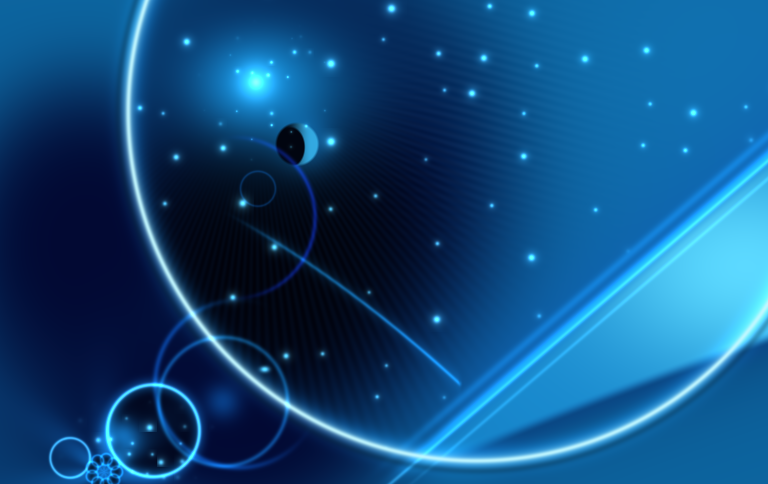
Reproduce this background procedurally as a WebGL 1 fragment shader.

```glsl
precision highp float;
// Deep blue space: a huge luminous arc, a glowing star, a slanted light beam and small glass rings.
uniform vec2 u_resolution;

// Layout, in units of canvas height
const vec2 ARC_CENTER = vec2(0.985, 0.768);
const float ARC_RADIUS = 0.72;
const vec2 STAR = vec2(0.529, 0.83);
const vec2 BEAM_START = vec2(0.8, 0.0);
const vec2 BEAM_DIR = vec2(0.76, 0.65);
const vec2 MOON = vec2(0.614, 0.702);
const vec2 CLUSTER = vec2(0.215, 0.025);
const vec2 BIG_RING = vec2(0.317, 0.11);
const float STAR_CELL = 0.105;
const float DUST_CELL = 0.036;
const float RAY_COUNT = 180.0;

// Palette
const vec3 BLACK = vec3(0.005, 0.018, 0.06);
const vec3 NAVY = vec3(0.006, 0.035, 0.2);
const vec3 DEEP = vec3(0.03, 0.23, 0.44);
const vec3 BLUE = vec3(0.05, 0.4, 0.63);
const vec3 AZURE = vec3(0.09, 0.53, 0.8);
const vec3 CYAN = vec3(0.36, 0.85, 1.0);
const vec3 PALE = vec3(0.76, 0.97, 1.0);

vec3 hash3(vec2 p) {
  vec3 q = fract(p.xyx * vec3(0.1031, 0.103, 0.0973));
  q += dot(q, q.yxz + 33.33);
  return fract((q.xxy + q.yzz) * q.zyx);
}

// Smooth step that rises from a to b, in either direction
float ramp(float a, float b, float x) {
  float t = clamp((x - a) / (b - a), 0.0, 1.0);
  return t * t * (3.0 - 2.0 * t);
}

float line(float d, float width) {
  return exp(-d * d / (width * width));
}

float blob(vec2 p, vec2 center, vec2 size) {
  return line(length((p - center) / size), 1.0);
}

// Like blob, but with a flat middle
float plateau(vec2 p, vec2 center, vec2 size) {
  vec2 d = (p - center) / size;
  return line(dot(d, d), 1.0);
}

float ring(vec2 p, vec2 center, float radius, float width) {
  return line(length(p - center) - radius, width);
}

// One soft dot at a random place in some of the cells
float dots(vec2 p, float cell, float density, float size) {
  vec2 id = floor(p / cell);
  vec3 h = hash3(id + 17.0);
  float r = size * mix(0.45, 1.0, h.z * h.z);
  float d = length(p - (id + 0.2 + 0.6 * h.xy) * cell);
  float glow = line(d, r) + 0.25 * line(d, 2.4 * r);
  return step(hash3(id + 71.0).x, density) * glow * (0.4 + 0.6 * h.z);
}

vec3 outerField(vec2 p) {
  vec3 c = mix(BLUE, DEEP, blob(p, vec2(0.0, 0.1), vec2(0.5)));
  c = mix(c, NAVY, plateau(p, vec2(0.18, 0.5), vec2(0.27, 0.34)));
  return mix(c, NAVY, plateau(p, vec2(0.48, 0.15), vec2(0.38, 0.26)));
}

vec3 innerField(vec2 p) {
  vec3 c = mix(BLUE, AZURE, 0.35 * blob(p, vec2(1.5, 0.85), vec2(0.4)));
  c = mix(c, NAVY, plateau(p, vec2(0.62, 0.6), vec2(0.45, 0.55)));
  c = mix(c, BLACK, plateau(p, vec2(0.58, 0.48), vec2(0.31, 0.32)));
  // Fine rays and ripples
  vec2 d = p - STAR;
  float rays = sin(atan(d.x, -d.y) * RAY_COUNT) * ramp(0.15, 0.35, length(d));
  c += 0.05 * DEEP * rays * plateau(p, vec2(0.65, 0.45), vec2(0.36, 0.4));
  c += 0.014 * sin(p.y * 330.0 + p.x * 90.0) * blob(p, vec2(1.0, 0.77), vec2(0.2));
  // Star glow
  c = mix(c, BLUE, 0.8 * blob(p, vec2(0.57, 0.825), vec2(0.22, 0.15)));
  c = mix(c, AZURE * 1.15, 0.85 * blob(p, STAR, vec2(0.115, 0.09)));
  c += CYAN * (0.5 * line(length(d), 0.035) + 0.8 * line(length(d), 0.01));
  // Crescent and faint orbits
  vec2 m = p - MOON;
  float bite = ramp(0.034, 0.04, length((m + vec2(0.014, 0.006)) * vec2(1.25, 0.9)));
  c += AZURE * 0.35 * blob(m, vec2(0.02, 0.0), vec2(0.055));
  vec3 moon = mix(BLACK, mix(AZURE, CYAN, 0.4), bite * ramp(-0.03, 0.03, m.x));
  c = mix(c, moon, ramp(0.047, 0.04, length(m)));
  c += vec3(0.03, 0.1, 0.42) * ring(p, vec2(0.485, 0.55), 0.166, 0.005) * ramp(0.45, 0.65, p.x);
  c += DEEP * 0.5 * ring(p, vec2(0.533, 0.61), 0.036, 0.0025);
  // Curved thin streak
  float t = clamp((p.x - 0.467) / 0.483, 0.0, 1.0);
  float y = p.y - 0.56 + 0.353 * t - 0.09 * t * (1.0 - t);
  float ends = ramp(0.45, 0.6, p.x) * ramp(0.957, 0.945, p.x);
  return c + AZURE * ends * mix(0.3, 0.75, t) * (line(y, 0.005) + 0.25 * line(y, 0.018));
}

vec3 addBeam(vec3 c, vec2 p) {
  vec2 d = p - BEAM_START;
  float along = dot(d, BEAM_DIR);
  float h = dot(d, vec2(-BEAM_DIR.y, BEAM_DIR.x));
  float x = p.x - 0.975;
  float under = p.y - 0.07 - 0.41 * x + 0.06 * x * x;
  float grow = ramp(0.0, 0.35, along);
  // Halo above, shadow below, bright wedge between
  c = mix(c, vec3(0.06, 0.38, 0.7), 0.85 * grow * exp(-max(h, 0.0) / 0.11) * ramp(-0.05, 0.0, under));
  c = mix(c, DEEP, 0.75 * ramp(0.02, -0.01, under) * exp(min(under, 0.0) / 0.1) * ramp(0.9, 1.1, p.x));
  float wedge = ramp(0.012, -0.025, h) * ramp(-0.012, 0.018, under) * ramp(-0.02, 0.12, along);
  vec3 light = mix(AZURE, CYAN, blob(p, vec2(1.54, 0.45), vec2(0.32, 0.22)));
  c = mix(c, light, wedge * mix(0.7, 1.0, grow));
  // Parallel streaks
  float fade = ramp(-0.05, 0.2, along);
  c += AZURE * fade * (0.55 * line(h - 0.004, 0.011) + 0.22 * line(h - 0.035, 0.009));
  return c + CYAN * (0.28 * line(h + 0.004, 0.004) + 0.15 * fade * line(h + 0.032, 0.004));
}

vec3 addGlassRings(vec3 c, vec2 p) {
  vec2 d = p - CLUSTER;
  c = mix(c, BLACK, 0.6 * ramp(0.097, 0.09, length(p - BIG_RING)));
  c += AZURE * 0.45 * ring(p, vec2(0.461, 0.17), 0.133, 0.005);
  c += DEEP * 0.8 * ring(p, vec2(0.494, 0.207), 0.173, 0.006) * ramp(0.72, 0.45, p.x + p.y * 0.4);
  c += CYAN * 0.8 * ring(p, BIG_RING, 0.095, 0.004) + AZURE * 0.35 * ring(p, BIG_RING, 0.095, 0.014);
  c += CYAN * 0.6 * ring(p, vec2(0.145, 0.054), 0.041, 0.003);
  c += BLUE * 0.5 * blob(p, vec2(0.461, 0.17), vec2(0.035));
  c += AZURE * 0.7 * blob(p, vec2(0.255, 0.1), vec2(0.032));
  c += CYAN * blob(p, vec2(0.547, 0.237), vec2(0.009, 0.006));
  // Spiked glow with a rosette of tiny rings
  float spikes = 0.5 + 0.5 * cos(atan(d.x, d.y) * 7.0);
  c += AZURE * 0.75 * exp(-length(d) / (0.028 + 0.045 * spikes));
  for (int i = 0; i < 9; i++) {
    float a = float(i) * 0.698;
    vec2 center = 0.026 * vec2(cos(a), sin(a));
    c = mix(c, BLACK, 0.7 * blob(d, center, vec2(0.009)));
    c += AZURE * 0.5 * ring(d, center, 0.012, 0.0025);
  }
  return c + CYAN * dots(p, DUST_CELL, 0.6, 0.007) * plateau(p, vec2(0.29, 0.08), vec2(0.12, 0.07));
}

void main() {
  vec2 p = gl_FragCoord.xy / u_resolution.y;
  float arc = length(p - ARC_CENTER) - ARC_RADIUS;
  float inside = ramp(0.004, -0.004, arc);
  vec3 c = addBeam(mix(outerField(p), innerField(p), inside), p);
  // Stars in the open sky, dust around the bright star
  float sky = inside * ramp(0.04, 0.12, p.y - 0.854 * (p.x - 0.8));
  c += CYAN * sky * dots(p, STAR_CELL, 0.55, 0.0075);
  c += CYAN * dots(p, DUST_CELL, 0.45, 0.004) * plateau(p, vec2(0.56, 0.8), vec2(0.11));
  // Luminous arc with a dark outer rim
  c *= 1.0 - 0.35 * line(arc - 0.02, 0.008);
  c += AZURE * 0.35 * line(arc, 0.026);
  c = mix(c, PALE, 0.35 * line(arc, 0.012) + 0.6 * line(arc, 0.0055));
  gl_FragColor = vec4(addGlassRings(c, p), 1.0);
}
```
